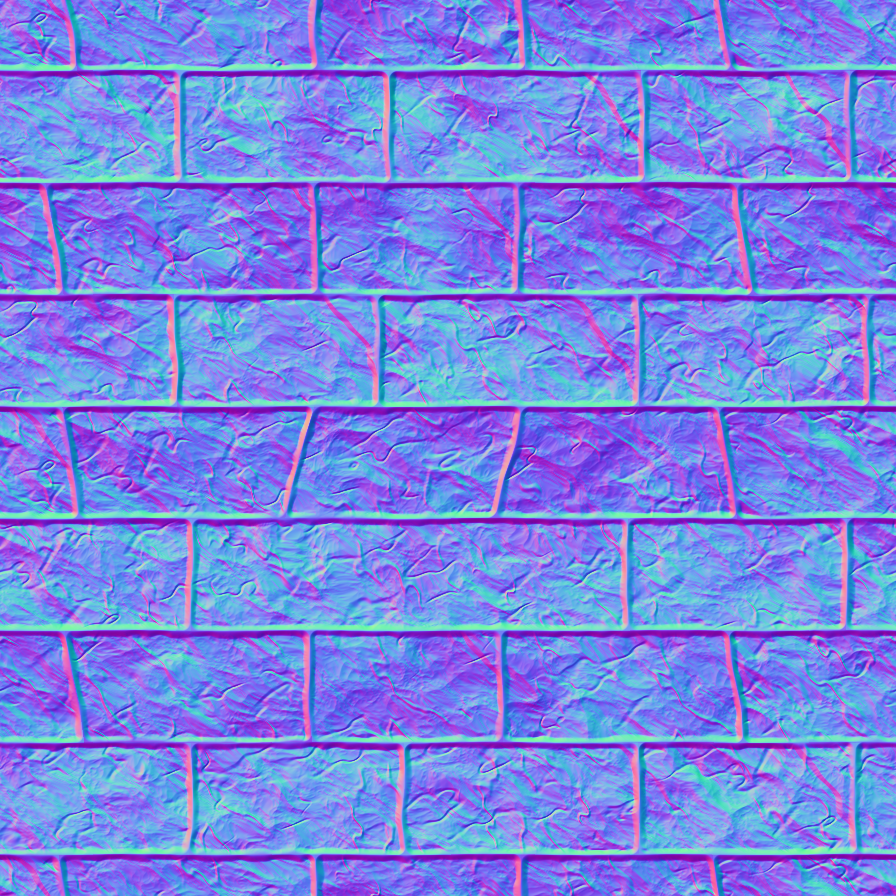
Reproduce this texture map procedurally as a WebGL 1 fragment shader.

```glsl
precision highp float;
// Tangent-space normal map of a rough split-stone brick wall: eight courses
// of about four bricks with uneven, sometimes leaning joints. A height field
// (rounded bricks, ledges, folded noise) is differentiated into a normal.
uniform vec2 u_resolution;

#define COURSES 8.0
#define COURSE_SHIFT 0.37
#define BRICKS 4.0
#define JOINT_JITTER 0.03
#define JOINT_WIDTH 0.0075
#define JOINT_DEPTH 0.005
#define CORNER_RADIUS 0.009
#define ROCK_DEPTH 0.0165
#define CREASE_DEPTH 0.0026
#define LEDGE_DEPTH 0.007
#define PATCH_TILT 0.75
#define SAMPLE_STEP 0.001

float hash(vec2 p) {
  vec3 q = fract(vec3(p.xyx) * 0.1031);
  q += dot(q, q.yzx + 33.33);
  return fract((q.x + q.y) * q.z);
}

float noise(vec2 p) {
  vec2 cell = floor(p);
  vec2 f = fract(p);
  f = f * f * (3.0 - 2.0 * f);
  return mix(mix(hash(cell), hash(cell + vec2(1.0, 0.0)), f.x),
             mix(hash(cell + vec2(0.0, 1.0)), hash(cell + 1.0), f.x), f.y);
}

// Thin raised lines along the mid level of a noise field, broken by a mask.
float creases(vec2 c) {
  c += 0.6 * noise(c * 2.7);
  float line = 1.0 - smoothstep(0.0, 0.12, abs(noise(c) - 0.5));
  return line * smoothstep(0.45, 0.65, noise(c * 1.1 + 50.0));
}

// Crumpled stone: rotated folded octaves, with raised and sunken creases.
float rockHeight(vec2 p, float seed) {
  vec2 offset = vec2(seed * 91.0, seed * 47.0 + 13.0);
  vec2 q = vec2(p.x * 14.0 - p.y * 2.0, p.y * 21.0 + p.x * 8.0) + offset;
  q += 0.3 * vec2(noise(q * 2.1 + 7.0), noise(q * 2.1 + 31.0));
  float sum = -0.31;
  float amplitude = 0.5;
  for (int i = 0; i < 5; i++) {
    sum += amplitude * abs(2.0 * noise(q) - 1.0);
    q = mat2(1.6, 1.2, -1.2, 1.6) * q + 19.3;
    amplitude *= 0.51;
  }
  float ridges = creases(vec2(p.x * 22.0 + p.y * 8.0, p.y * 38.0 - p.x * 16.0) + offset);
  ridges -= creases(vec2(p.x * 28.0, p.y * 28.0 + p.x * 18.0) + offset + 70.0);
  return ROCK_DEPTH * sum + CREASE_DEPTH * ridges;
}

// Brick at p: gaps to left and right joints, its seed, height in the course.
vec4 findBrick(vec2 p) {
  float course = p.y * COURSES - COURSE_SHIFT + 0.005 * sin(p.x * 31.416);
  float row = mod(floor(course), COURSES);
  float rise = fract(course);
  float odd = mod(row, 2.0);
  vec4 brick = vec4(9.0, 9.0, 0.0, rise);
  for (int i = -1; i <= 4; i++) {
    float k = float(i);
    float slot = mod(k, BRICKS);
    float h = hash(vec2(slot + 3.0, row * 7.0 + 2.0));
    // Outer joints of odd courses lean one way; one course leans back inside.
    float outer = step(1.0, abs(slot - 1.5));
    float lean = odd * mix(row == 3.0 ? -0.032 : 0.002, 0.021, outer);
    float joint = (k + mix(0.83, 0.28, odd)) / BRICKS + (h - 0.5) * JOINT_JITTER;
    if (slot == 1.0) joint += mix(-0.022, 0.022, odd);
    joint += lean * (0.5 - rise) + 0.005 * (noise(vec2(rise * 3.0, row * 5.0 + slot)) - 0.5);
    // One joint is left out, making a double-length brick.
    bool present = !(row == 2.0 && slot == 1.0);
    float gap = p.x - joint;
    if (present && gap >= 0.0 && gap < brick.x) {
      brick.x = gap;
      brick.z = hash(vec2(slot + 11.0, row + 29.0));
    }
    if (present && gap < 0.0) brick.y = min(brick.y, -gap);
  }
  return brick;
}

float wallHeight(vec2 p) {
  vec4 brick = findBrick(p);
  vec2 local = vec2(brick.x, brick.w / COURSES);
  float top = (1.0 - brick.w) / COURSES;

  // Ragged, rounded-corner distance to the mortar joint.
  vec2 gap = vec2(min(brick.x, brick.y), min(local.y, top));
  float edge = CORNER_RADIUS - length(max(CORNER_RADIUS - gap, 0.0));
  edge *= 0.7 + 0.7 * noise(local * 75.0 + brick.z * 60.0);
  float face = smoothstep(0.0, JOINT_WIDTH, edge);

  // Bricks stand prouder toward their upper right edges.
  float along = brick.x / (brick.x + brick.y);
  float height = JOINT_DEPTH + 0.005 * brick.w + 0.004 * along;

  // Broken ledge across the upper right corner of some bricks.
  float reach = 0.1 * fract(brick.z * 17.0) - 0.03 + 0.015 * noise(local * 45.0);
  height -= clamp(reach - brick.y - 0.7 * top, 0.0, LEDGE_DEPTH);
  return face * (height + rockHeight(local, brick.z));
}

void main() {
  vec2 p = gl_FragCoord.xy / u_resolution;
  vec2 dx = vec2(SAMPLE_STEP, 0.0);
  vec2 slope = vec2(wallHeight(p + dx) - wallHeight(p - dx),
                    wallHeight(p + dx.yx) - wallHeight(p - dx.yx)) / (2.0 * SAMPLE_STEP);

  // Courses alternate in tilt, and worn patches vary it within each brick.
  vec4 brick = findBrick(p);
  float odd = mod(floor(p.y * COURSES - COURSE_SHIFT), 2.0);
  float worn = noise(vec2(brick.x * 16.0, brick.w * 2.5) + brick.z * 60.0) - 0.5;
  float tilt = mix(0.14, -0.12, odd) + PATCH_TILT * worn;
  // Green points down the wall.
  vec3 normal = normalize(vec3(-slope.x - 0.05 - 0.3 * worn, slope.y + tilt, 1.0));
  gl_FragColor = vec4(normal * vec3(0.5, 0.5, 0.46) + 0.5, 1.0);
}
```
